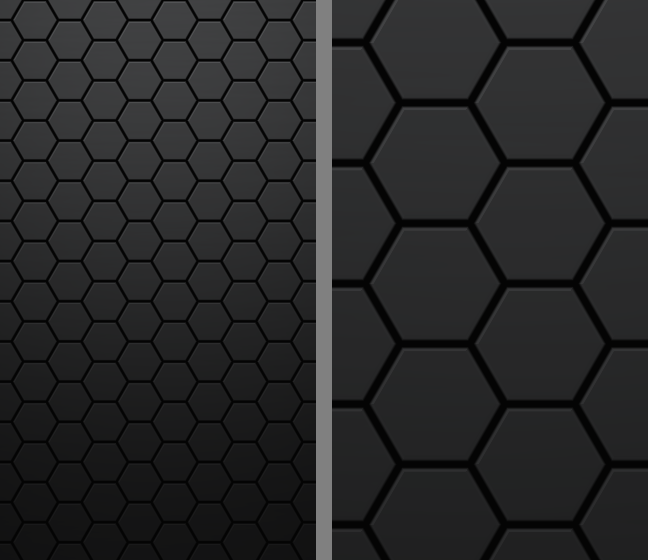
Left, the full canvas; right, a detail of the centre.
Reproduce this pattern procedurally as a Shadertoy shader.

```glsl
const float ROW_PITCH = 0.07174;      // hexagon height, in canvas heights
const float COLUMN_PITCH = 0.06237;   // column spacing, in canvas heights
const float GROOVE_HALF = 0.034;      // the values below are in hexagon heights
const float GROOVE_SOFT = 0.010;
const float RIM_WIDTH = 0.022;
const float SHADE_WIDTH = 0.05;
const float RIM_GAIN = 0.36;
const float SHADE_GAIN = 0.10;
const float STREAK_GAIN = 0.025;
const float VIGNETTE = 0.10;
const vec2 STREAK_SCALE = vec2(5.0, 150.0);
const vec2 LIGHT_DIR = vec2(-0.45, 0.89);
const vec2 LATTICE = vec2(1.7320508, 1.0);
const vec3 FACE_TOP = vec3(0.254, 0.257, 0.262);
const vec3 FACE_BOTTOM = vec3(0.074, 0.074, 0.076);
const vec3 GROOVE_COLOR = vec3(0.014);

vec2 hashGradient(vec2 cell) {
    vec2 k = vec2(dot(cell, vec2(127.1, 311.7)), dot(cell, vec2(269.5, 183.3)));
    return 2.0 * fract(sin(k) * 43758.5) - 1.0;
}

float gradientNoise(vec2 p) {
    vec2 i = floor(p), f = fract(p);
    vec2 u = f * f * (3.0 - 2.0 * f);
    vec2 e = vec2(1.0, 0.0);
    float low = mix(dot(hashGradient(i), f),
                    dot(hashGradient(i + e.xy), f - e.xy), u.x);
    float high = mix(dot(hashGradient(i + e.yx), f - e.yx),
                     dot(hashGradient(i + e.xx), f - e.xx), u.x);
    return mix(low, high, u.y);
}

// Offset from the nearest centre of a flat-topped hexagon lattice
vec2 hexLocal(vec2 q) {
    vec2 a = q - LATTICE * round(q / LATTICE);
    vec2 s = q - 0.5 * LATTICE;
    vec2 b = s - LATTICE * round(s / LATTICE);
    return dot(a, a) < dot(b, b) ? a : b;
}

void mainImage(out vec4 fragColor, in vec2 fragCoord) {
    vec2 uv = fragCoord / iResolution.xy;
    vec2 p = fragCoord / iResolution.y;
    float pixel = 1.0 / (iResolution.y * ROW_PITCH);

    // Lattice anchored to the top left corner
    vec2 q = vec2(p.x * 0.5 * LATTICE.x / COLUMN_PITCH, (p.y - 1.0) / ROW_PITCH);
    vec2 local = hexLocal(q);

    // Distance to the cell border and direction of the nearest side
    vec2 a = abs(local);
    float slant = 0.5 * dot(a, LATTICE);
    float border = 0.5 - max(slant, a.y);
    vec2 side = slant > a.y ? 0.5 * LATTICE * sign(local) : vec2(0.0, sign(local.y));
    float inset = border - GROOVE_HALF;

    // Face gradient, vignette and faint horizontal streaks
    vec3 face = mix(FACE_TOP, FACE_BOTTOM, smoothstep(-0.05, 1.05, 1.0 - uv.y));
    float offCentre = 2.0 * uv.x - 1.0;
    face *= 1.0 - VIGNETTE * offCentre * offCentre;
    face *= 1.0 + STREAK_GAIN * gradientNoise(p * STREAK_SCALE);

    // Lit rim on the upper left, shaded rim on the lower right
    float facing = dot(side, LIGHT_DIR);
    float rim = 1.0 - smoothstep(RIM_WIDTH, RIM_WIDTH + pixel, inset);
    float shade = 1.0 - smoothstep(0.0, SHADE_WIDTH, inset);
    face *= 1.0 + RIM_GAIN * rim * max(facing, 0.12);
    face *= 1.0 - SHADE_GAIN * shade * max(-facing, 0.0);

    // Dark groove
    float edge = GROOVE_SOFT + 0.5 * pixel;
    vec3 color = mix(GROOVE_COLOR, face, smoothstep(-edge, edge, inset));
    fragColor = vec4(color, 1.0);
}
```
